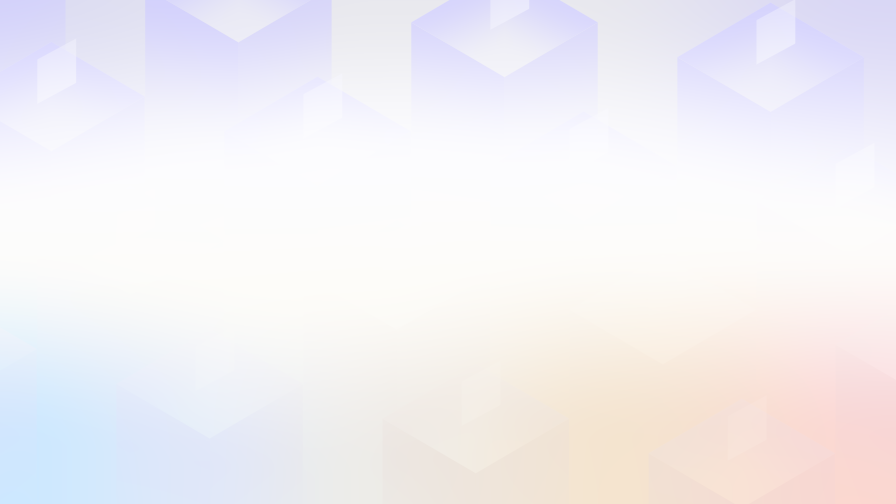
This background is drawn by a Shadertoy shader. Its source:

```glsl
float band(float lo, float hi, float v, float aa) {
    return smoothstep(lo - aa, lo + aa, v) * (1.0 - smoothstep(hi - aa, hi + aa, v));
}

// Soft colour washes along the upper and lower borders
vec3 wash(vec2 p) {
    vec3 upper = mix(vec3(0.86, 0.86, 0.95), vec3(0.91, 0.91, 0.93), smoothstep(0.0, 0.75, p.x));
    upper = mix(upper, vec3(0.85, 0.84, 0.96), smoothstep(1.1, 1.75, p.x));

    vec3 lower = mix(vec3(0.80, 0.91, 1.0), vec3(0.89, 0.92, 0.97), smoothstep(0.0, 0.5, p.x));
    lower = mix(lower, vec3(0.93, 0.925, 0.91), smoothstep(0.4, 0.75, p.x));
    lower = mix(lower, vec3(0.96, 0.895, 0.81), smoothstep(0.7, 1.25, p.x));
    lower = mix(lower, vec3(0.985, 0.845, 0.815), smoothstep(1.2, 1.75, p.x));
    lower.b += 0.06 * smoothstep(1.4, 1.78, p.x) * smoothstep(0.0, 0.4, p.y);
    return mix(lower, upper, smoothstep(0.4, 0.65, p.y));
}

// One isometric block; q is measured from the far corner of its top face
vec3 block(vec3 color, vec2 q, vec3 tint, vec3 light, float strength, float aa) {
    float ax = abs(q.x);
    float slope = 0.586;
    float back = -slope * ax;
    float front = slope * ax - 0.217;
    float column = 1.0 - smoothstep(0.185 - aa, 0.185 + aa, ax);

    // Side walls fade downwards
    float wall = column * (1.0 - smoothstep(front - aa, front + aa, q.y));
    wall *= 1.0 - smoothstep(0.0, 0.36, front - q.y);
    color = mix(color, tint, wall * strength * (q.x < 0.0 ? 0.85 : 0.72));

    // Top face, darkest along its back edges
    float top = column * band(front, back, q.y, aa);
    color = mix(color, light, top * 0.4);
    float shade = 1.0 - smoothstep(0.0, 0.17, back - q.y);
    color = mix(color, tint, top * shade * strength * 0.8);

    // Pale upright panel
    float lip = 0.54 * (q.x + 0.028) - 0.035;
    float panel = band(-0.028, 0.049, q.x, aa) * band(lip - 0.088, lip, q.y, aa);
    float glow = mix(0.55, 0.8, clamp((lip - q.y) / 0.088, 0.0, 1.0));
    return mix(color, light, panel * glow * strength);
}

// White haze across the middle
float haze(vec2 p) {
    float down = 1.0 - p.y;
    float side = (p.x - 0.8) / 0.95;
    float valley = (p.x - 0.6) / 0.4;
    float start = 0.48 + 0.08 * exp(-valley * valley);
    float fromTop = smoothstep(-0.03, 0.33 + 0.13 * side * side, down);
    float toBottom = 1.0 - smoothstep(start, start + 0.39, down);
    return 0.97 * fromTop * toBottom;
}

void mainImage(out vec4 fragColor, in vec2 fragCoord) {
    vec2 p = fragCoord / iResolution.y;
    p.x = fragCoord.x / iResolution.x * 1.7778;
    float aa = 0.8 / iResolution.y;

    vec3 color = wash(p);
    float high = smoothstep(0.4, 0.65, p.y);
    vec3 warm = mix(vec3(0.87, 0.88, 0.98), vec3(0.92, 0.875, 0.85), smoothstep(0.4, 0.85, p.x));
    warm = mix(warm, vec3(0.95, 0.83, 0.84), smoothstep(1.1, 1.75, p.x));
    vec3 tint = mix(warm, vec3(0.81, 0.80, 1.0), high);
    vec3 light = mix(mix(color, vec3(1.0), 0.3), vec3(0.94, 0.94, 0.99), high);
    float strength = mix(0.5, 0.9, high);

    // Skewed lattice of blocks
    for (int row = -1; row <= 2; row++) {
        for (int col = -1; col <= 3; col++) {
            vec2 corner = vec2(0.102, 0.917)
                + float(row) * vec2(0.157, -0.285)
                + float(col) * vec2(0.528, -0.069);
            float faint = row == 1 && col == 2 ? 0.3 : 1.0;
            color = block(color, p - corner, tint, light, strength * faint, aa);
        }
    }

    vec3 white = mix(vec3(0.995, 0.99, 0.975), vec3(0.992, 0.992, 1.0), smoothstep(0.35, 0.75, p.y));
    fragColor = vec4(mix(color, white, haze(p)), 1.0);
}
```
